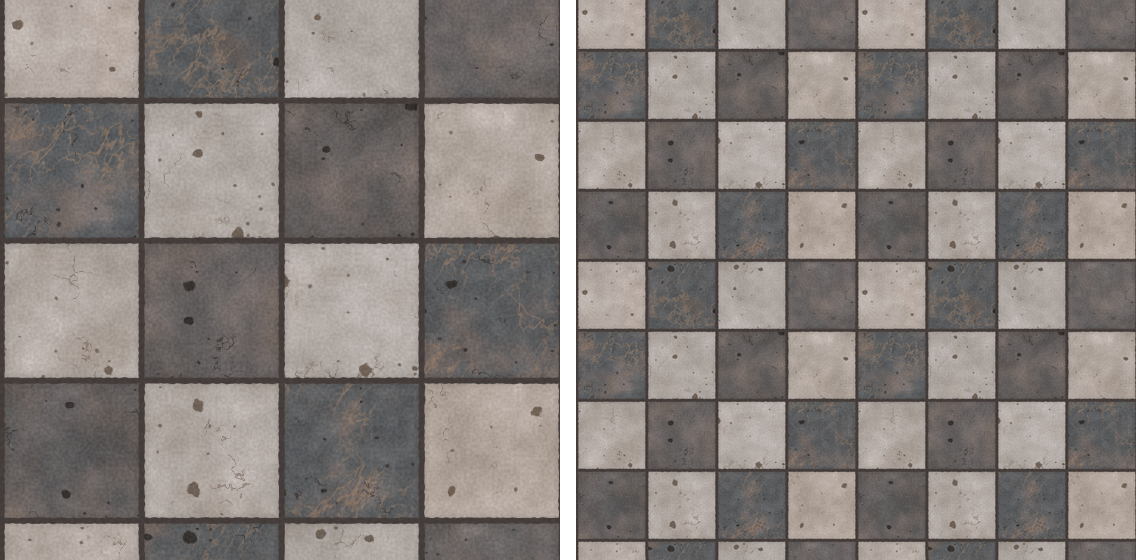
Left: one tile. Right: repeated 2 by 2.
Give the GLSL for this texture, as a Shadertoy shader.

```glsl
#define TILES 4.0
#define GRID_OFFSET vec2(0.012, 0.281)
#define GROUT_HALF 0.0215
#define GROUT vec3(0.27, 0.24, 0.23)
#define LIGHT_LOW vec3(0.63, 0.59, 0.555)
#define LIGHT_HIGH vec3(0.77, 0.73, 0.71)
#define DARK_LOW vec3(0.335, 0.318, 0.312)
#define DARK_HIGH vec3(0.50, 0.455, 0.44)
#define SLATE vec3(0.335, 0.352, 0.365)
#define VEIN vec3(0.57, 0.475, 0.40)
#define PIT vec3(0.17, 0.15, 0.14)
#define GRAIN 0.06

// Integer hash giving three values in 0..1
vec3 hash(ivec3 cell) {
    uvec3 v = uvec3(cell) * 1664525u + 1013904223u;
    v.x += v.y * v.z; v.y += v.z * v.x; v.z += v.x * v.y;
    v ^= v >> 16u;
    v.x += v.y * v.z; v.y += v.z * v.x; v.z += v.x * v.y;
    return vec3(v >> 8u) / 16777216.0;
}

float cornerSlope(vec2 corner, vec2 offset, float freq, int seed) {
    float angle = 6.2832 * hash(ivec3(mod(corner, freq), seed)).x;
    return dot(vec2(cos(angle), sin(angle)), offset);
}

// Gradient noise that wraps over the unit square
float noise(vec2 uv, float freq, int seed) {
    vec2 p = uv * freq, i = floor(p), f = p - i;
    vec2 w = f * f * f * (f * (f * 6.0 - 15.0) + 10.0);
    vec2 e = vec2(1, 0);
    float low = mix(cornerSlope(i, f, freq, seed),
                    cornerSlope(i + e.xy, f - e.xy, freq, seed), w.x);
    float high = mix(cornerSlope(i + e.yx, f - e.yx, freq, seed),
                     cornerSlope(i + e.xx, f - e.xx, freq, seed), w.x);
    return mix(low, high, w.y);
}

float fbm(vec2 uv, float freq, int seed) {
    float sum = 0.0, amp = 0.5;
    for (int k = 0; k < 5; k++) {
        sum += amp * noise(uv, freq, seed + 97 * k);
        freq *= 2.0;
        amp *= 0.5;
    }
    return sum;
}

// Thin lines along the zero level of the noise
float ridge(vec2 uv, float freq, float width, int seed) {
    return 1.0 - smoothstep(0.0, width, abs(fbm(uv, freq, seed)));
}

// Sparse ragged blobs, at most one in each grid cell
float pits(vec2 uv, float freq, float chance, float radius, int seed) {
    vec2 p = uv * freq;
    vec3 h = hash(ivec3(mod(floor(p), freq), seed));
    vec3 shape = hash(ivec3(mod(floor(p), freq), seed + 1));
    vec2 d = (fract(p) - 0.35 - 0.3 * h.xy) * vec2(1.0, 0.8 + 0.7 * shape.x);
    float ragged = 0.13 * fbm(uv, freq * 5.0, seed + 2);
    float size = radius * (0.45 + 0.55 * shape.y);
    float aa = freq / iResolution.y;
    float blob = 1.0 - smoothstep(-aa, aa, length(d) + ragged - size);
    return blob * step(h.z, chance);
}

void mainImage(out vec4 fragColor, in vec2 fragCoord) {
    vec2 uv = fragCoord / iResolution.xy;

    // Tile grid, checker parity and a seed per tile
    vec2 p = uv * TILES - GRID_OFFSET;
    vec2 id = mod(floor(p), TILES);
    vec2 border = min(fract(p), 1.0 - fract(p));
    float edge = min(border.x, border.y) - GROUT_HALF;
    float dark = 1.0 - mod(id.x + id.y, 2.0);
    float marbled = dark * step(1.5, mod(id.x - id.y, 4.0));
    int seed = 1000 * int(id.x + TILES * id.y + 1.0);
    vec3 vary = hash(ivec3(id, 7));

    // Mottled stone body
    float cloud = fbm(uv, 8.0, seed);
    float mottle = fbm(uv, 24.0, seed + 11);
    float tone = 0.53 + 1.2 * cloud + 0.6 * mottle + 0.3 * (vary.x - 0.5);
    tone = clamp(tone, 0.0, 1.0);
    vec3 stone = mix(mix(LIGHT_LOW, LIGHT_HIGH, tone), mix(DARK_LOW, DARK_HIGH, tone), dark);
    stone += 0.025 * (vary.y - 0.5) * vec3(1.0, 0.0, -0.8);

    // Slate patches and warm stains
    float patches = fbm(uv, 7.0, seed + 23);
    float slate = smoothstep(-0.12, 0.18, patches + 0.12 * marbled);
    stone = mix(stone, SLATE + 0.12 * mottle, slate * dark * (0.3 + 0.5 * marbled));
    float stain = smoothstep(0.05, 0.35, -patches);
    stone = mix(stone, VEIN, stain * (0.16 + 0.12 * dark));

    // Slanted tan veins, strong on the marbled diagonal of tiles
    vec2 slant = vec2(2.0 * uv.x - uv.y, uv.y);
    float veins = ridge(slant, 7.0, 0.028, seed + 31);
    veins = max(veins, 0.7 * ridge(uv, 13.0, 0.035, seed + 37));
    float veinArea = smoothstep(-0.16, 0.16, fbm(uv, 6.0, seed + 41));
    stone = mix(stone, VEIN, veins * veinArea * dark * (0.13 + 0.6 * marbled));

    // Hairline cracks and pale scuffs
    float crackArea = smoothstep(0.10, 0.24, fbm(uv, 11.0, seed + 53));
    float cracks = ridge(uv, 15.0, 0.022, seed + 59) * crackArea;
    stone = mix(stone, mix(VEIN * 0.75, PIT, dark), 0.55 * cracks);
    stone += 0.04 * ridge(uv, 20.0, 0.03, seed + 61) * smoothstep(0.0, 0.3, cloud);

    // Large blemishes and small pits
    float blemish = pits(uv, 13.0, 0.13, 0.15, seed + 67);
    float specks = pits(uv, 44.0, 0.07, 0.16, seed + 71);
    vec3 pitColor = mix(PIT + vec3(0.20, 0.16, 0.12), PIT, dark);
    stone = mix(stone, pitColor, max(0.8 * blemish, 0.7 * specks));

    // Worn rim and fine grain
    float rim = 1.0 - smoothstep(0.0, 0.05, edge);
    stone *= 1.0 - rim * (0.05 + 0.2 * max(mottle, 0.0));
    stone += GRAIN * noise(uv, 180.0, seed + 83);

    // Grout with slightly chipped edges
    vec3 grout = GROUT + 0.03 * noise(uv, 128.0, 5);
    float aa = 0.8 * TILES / iResolution.y;
    float chip = 0.008 * noise(uv, 110.0, 9);
    vec3 color = mix(grout, stone, smoothstep(-aa, aa, edge + chip));
    fragColor = vec4(clamp(color, 0.0, 1.0), 1.0);
}
```
